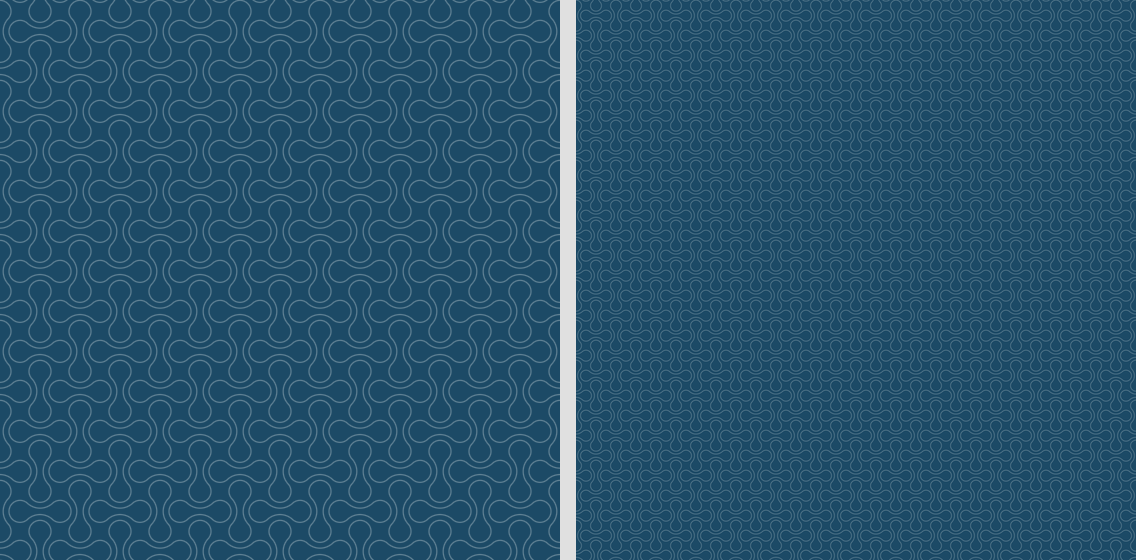
Left, the tile; right, the same tile 2 across and 2 down.
A three.js fragment shader for this pattern:

```glsl
// Thin pale outlines of interlocking dumbbells on a flat deep blue ground.
// A checkerboard of cells alternates lying and standing dumbbells; each outline
// is a distance function of two round bulbs joined by concave arcs at the neck.

varying vec2 vUv;

const float CELLS = 14.0;                // even count, so the checkerboard wraps
const vec2 OFFSET = vec2(0.0, 0.216);    // centre of the first cell, in cells
const float BULB_X = 0.5;                // bulb distance from the centre, in cells
const float BULB_RADIUS = 0.275;
const float NECK_HALF = 0.08;            // half thickness at the waist
const float LINE_WIDTH = 0.031;
const float EDGE_SOFTNESS = 0.028;
const vec3 GROUND = vec3(0.11, 0.29, 0.40);
const vec3 LINE = vec3(0.377, 0.506, 0.578);

// Signed distance to a dumbbell lying along x.
float dumbbell(vec2 p) {
  p = abs(p);
  // Waist arc touching both the neck and the bulb smoothly.
  float arcRadius = (BULB_X * BULB_X + NECK_HALF * NECK_HALF - BULB_RADIUS * BULB_RADIUS)
                  / (2.0 * (BULB_RADIUS - NECK_HALF));
  float arcY = arcRadius + NECK_HALF;
  bool atWaist = p.x / BULB_X + p.y / arcY < 1.0;
  return atWaist ? arcRadius - length(p - vec2(0.0, arcY))
                 : length(p - vec2(BULB_X, 0.0)) - BULB_RADIUS;
}

// Distance to the nearest outline among this cell and its neighbours.
float outlineDistance(vec2 grid) {
  vec2 home = floor(grid + 0.5);
  float nearest = 1.0;
  for (int j = -1; j <= 1; j++) {
    for (int i = -1; i <= 1; i++) {
      vec2 cell = home + vec2(float(i), float(j));
      vec2 p = grid - cell;
      bool standing = mod(cell.x + cell.y, 2.0) > 0.5;
      nearest = min(nearest, abs(dumbbell(standing ? p.yx : p)));
    }
  }
  return nearest;
}

void main() {
  float d = outlineDistance(vUv * CELLS - OFFSET);
  float ink = clamp(0.5 + (0.5 * LINE_WIDTH - d) / EDGE_SOFTNESS, 0.0, 1.0);
  gl_FragColor = vec4(mix(GROUND, LINE, ink), 1.0);
}
```
